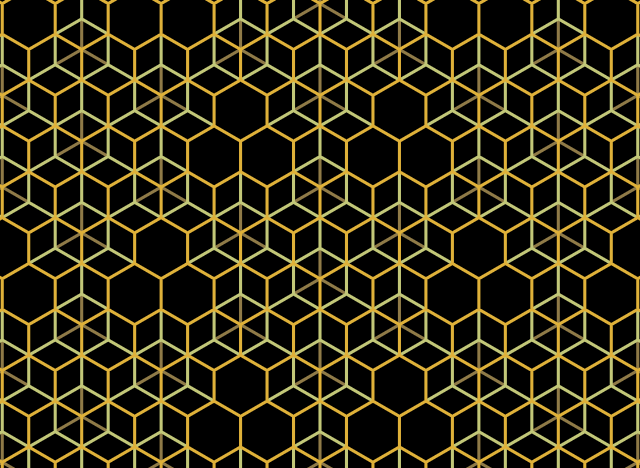
A Shadertoy shader for this pattern:

```glsl
// Golden honeycomb on black, with trios of cells turned into pale cubes and dim inner edges.

const float CELLS_ACROSS = 12.085;       // hexagon widths per canvas width
const float HALF_LINE = 0.029;           // in hexagon widths
const float EDGE = 0.57735027;           // hexagon side and spoke length
const vec2 GRID = vec2(1.0, 1.7320508);  // spacing of one rectangular sublattice
const vec2 ORIGIN = vec2(0.0, -0.268);   // top cell of the central cube

const vec3 GOLD = vec3(0.875, 0.695, 0.225);
const vec3 PALE = vec3(0.76, 0.78, 0.47);
const vec3 DIM = vec3(0.56, 0.48, 0.28);

// Center of the nearest hexagon, from two interleaved grids
vec2 hexCenter(vec2 p) {
    vec2 a = round(p / GRID) * GRID;
    vec2 b = (round(p / GRID - 0.5) + 0.5) * GRID;
    return dot(p - a, p - a) < dot(p - b, p - b) ? a : b;
}

// Distance to the border of a pointy-top hexagon of width 1
float borderDistance(vec2 q) {
    q = abs(q);
    return 0.5 - max(q.x, dot(q, vec2(0.5, 0.8660254)));
}

// Distance to a spoke from the cell center along a unit direction
float spokeDistance(vec2 q, vec2 dir) {
    return length(q - dir * clamp(dot(q, dir), 0.0, EDGE));
}

vec2 direction(float degrees) {
    float angle = radians(degrees);
    return vec2(cos(angle), sin(angle));
}

float lineMask(float dist, float pixel) {
    return clamp(0.5 + (HALF_LINE - dist) / pixel, 0.0, 1.0);
}

// Every third row of cubes keeps only every third cube
bool hasCube(vec2 site) {
    vec2 phase = mod(site, 3.0);
    return phase.y > 0.5 || phase.x < 0.5;
}

void mainImage(out vec4 fragColor, in vec2 fragCoord) {
    float pixel = CELLS_ACROSS / iResolution.x;
    vec2 p = (fragCoord - 0.5 * iResolution.xy) * pixel - ORIGIN;
    vec2 center = hexCenter(p);
    vec2 q = p - center;

    // Place of the cell in its trio: 0 top, 1 lower right, 2 lower left
    vec2 cell = round(2.0 * center / GRID);
    float place = mod(cell.x, 3.0);
    vec2 site = vec2(round(cell.x / 3.0), cell.y + (place > 0.5 ? 1.0 : 0.0));

    vec3 color = vec3(0.0);
    if (hasCube(site)) {
        // Dim spoke toward the middle of the trio
        float inner = spokeDistance(q, direction(270.0 - 120.0 * place));
        color = mix(color, DIM, lineMask(inner, pixel));

        // Pale spokes, a third of a turn apart
        float outer = 1.0;
        for (int i = 0; i < 3; i++) {
            outer = min(outer, spokeDistance(q, direction(90.0 + 120.0 * float(i))));
        }
        color = mix(color, PALE, lineMask(outer, pixel));
    }

    // Honeycomb on top
    color = mix(color, GOLD, lineMask(borderDistance(q), pixel));
    fragColor = vec4(color, 1.0);
}
```
